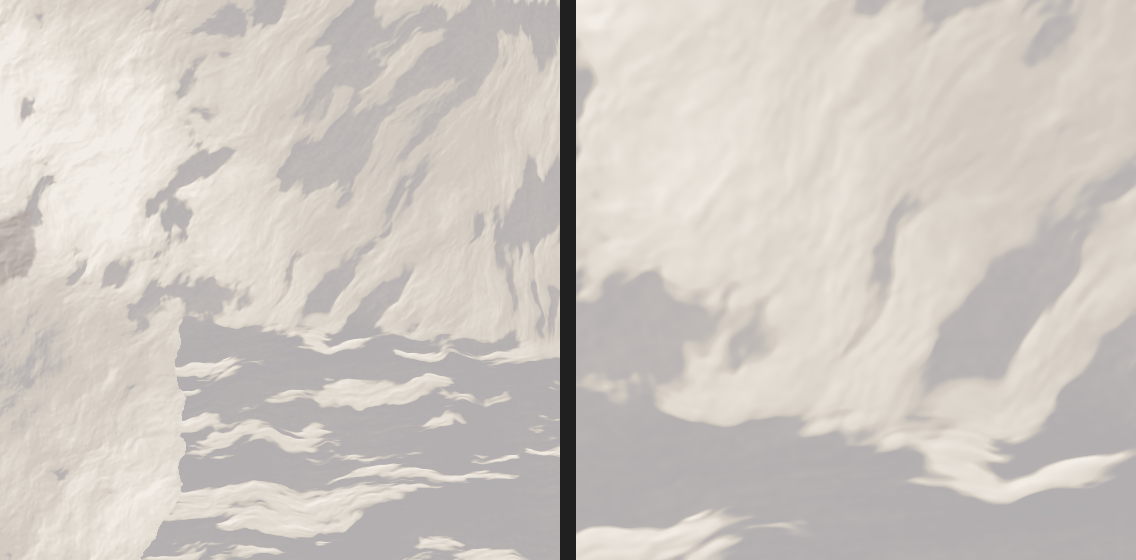
Left, the full canvas; right, a detail of the centre.
Write a WebGL 2 fragment shader that draws this texture.

```glsl
#version 300 es
precision highp float;

uniform vec2 u_resolution;
out vec4 fragColor;

float hash(vec2 p) {
    return fract(sin(dot(p, vec2(127.1, 311.7))) * 43758.5453);
}

float noise(vec2 p) {
    vec2 i = floor(p), f = fract(p);
    f = f * f * (3.0 - 2.0 * f);
    return mix(mix(hash(i), hash(i + vec2(1, 0)), f.x),
               mix(hash(i + vec2(0, 1)), hash(i + vec2(1, 1)), f.x), f.y);
}

float fbm(vec2 p) {
    float sum = 0.0, amp = 0.53;
    for (int i = 0; i < 4; i++) {
        sum += amp * noise(p);
        p = p * 2.03 + vec2(17.3, 9.1);
        amp *= 0.5;
    }
    return sum;
}

// Coordinates whose x axis points along the given angle
vec2 along(vec2 p, float angle) {
    float c = cos(angle), s = sin(angle);
    return vec2(c * p.x + s * p.y, c * p.y - s * p.x);
}

float blob(vec2 p, vec2 center, vec2 radius, float angle) {
    vec2 q = along(p - center, angle) / radius;
    return exp(-dot(q, q));
}

// Shaded wall in the lower right, with a ragged left edge
float wallMask(vec2 p) {
    float edge = 0.32 - 0.06 * (1.0 - smoothstep(0.0, 0.12, p.y)) + 0.04 * (fbm(p * 24.0) - 0.5);
    float top = 0.42 + 0.05 * (fbm(p * 12.0 + 5.0) - 0.5) - 0.04 * smoothstep(0.6, 1.0, p.x);
    return smoothstep(-0.004, 0.004, p.x - edge) * (1.0 - smoothstep(-0.03, 0.03, p.y - top));
}

// Rock height: rubble, diagonal ridges, upright flutes and level strata
float rockHeight(vec2 p, float wall) {
    vec2 w = p + 0.06 * (vec2(fbm(p * 9.0), fbm(p * 9.0 + 31.0)) - 0.5);
    float rubble = fbm(along(w, 0.9) * vec2(15.0, 24.0));
    float ridges = fbm(along(w, 0.85) * vec2(9.0, 25.0));
    float flutes = fbm(along(w, 1.5) * vec2(8.0, 32.0));
    float strata = fbm(along(w, 0.07) * vec2(9.0, 36.0) + 4.0);
    float h = mix(ridges, flutes, 0.8 * smoothstep(0.74, 0.92, p.x));
    h = mix(rubble, h, smoothstep(0.28, 0.62, p.x));
    return mix(h, strata, wall);
}

// Large-scale tendency to lie in shadow
float shadeBias(vec2 p, float wall) {
    float upper = -0.15 - 0.12 * (1.0 - smoothstep(0.2, 0.4, p.x));
    upper += 0.34 * blob(p, vec2(0.6, 0.71), vec2(0.1, 0.045), 0.6);
    upper += 0.38 * blob(p, vec2(0.86, 0.96), vec2(0.17, 0.05), 0.1);
    upper += 0.32 * blob(p, vec2(0.77, 0.875), vec2(0.13, 0.03), 0.15);
    upper += 0.42 * blob(p, vec2(0.98, 0.64), vec2(0.11, 0.055), 0.65);
    upper += 0.3 * blob(p, vec2(0.49, 0.96), vec2(0.035, 0.09), 0.0);
    upper += 0.3 * blob(p, vec2(0.36, 0.69), vec2(0.06, 0.03), 0.9);
    upper += 0.33 * blob(p, vec2(0.15, 0.53), vec2(0.13, 0.045), -0.5);
    upper += 0.2 * blob(p, vec2(0.56, 0.47), vec2(0.25, 0.055), 0.1);
    upper -= 0.35 * blob(p, vec2(0.47, 0.61), vec2(0.028, 0.18), 0.0);

    float lower = 0.12 + 0.16 * blob(p, vec2(0.46, 0.37), vec2(0.2, 0.035), 0.0);
    lower += 0.18 * blob(p, vec2(0.95, 0.14), vec2(0.2, 0.12), 0.0);
    lower -= 0.14 * blob(p, vec2(0.62, 0.295), vec2(0.3, 0.025), 0.03);
    lower -= 0.14 * blob(p, vec2(0.97, 0.33), vec2(0.16, 0.05), 0.15);
    lower -= 0.1 * blob(p, vec2(0.52, 0.11), vec2(0.22, 0.07), 0.05);
    lower -= 0.16 * blob(p, vec2(0.65, 0.0), vec2(0.35, 0.025), 0.0);
    return mix(upper, lower, wall);
}

// Tone of sunlit rock, from beige to chalk white
float sunTone(vec2 p, float wall) {
    float tone = 0.53 + 0.18 * (fbm(p * 5.0) - 0.5);
    tone += 0.38 * blob(p, vec2(0.2, 0.68), vec2(0.2, 0.26), 0.2);
    tone += 0.34 * blob(p, vec2(0.0, 0.82), vec2(0.1, 0.22), 0.0);
    tone += 0.14 * blob(p, vec2(0.47, 0.55), vec2(0.09, 0.15), 0.0);
    tone += 0.1 * blob(p, vec2(0.95, 0.75), vec2(0.14, 0.2), 0.0);
    tone -= 0.16 * blob(p, vec2(0.75, 0.78), vec2(0.13, 0.14), 0.8);
    tone -= 0.2 * blob(p, vec2(0.08, 0.36), vec2(0.2, 0.13), 0.0);
    tone += 0.27 * blob(p, vec2(0.22, 0.08), vec2(0.16, 0.22), -0.4);
    return mix(tone, 0.66, wall);
}

void main() {
    vec2 p = gl_FragCoord.xy / u_resolution;
    float wall = wallMask(p);
    float h = rockHeight(p, wall);
    float relief = h - rockHeight(p + vec2(-0.003, 0.003), wall);

    // Sun and shadow
    float shade = smoothstep(-0.045, 0.045, shadeBias(p, wall) + 0.5 - h);
    float sunlit = sunTone(p, wall) + 1.5 * relief + 0.45 * (h - 0.5);
    float shaded = mix(0.16, 0.05, wall) + 0.4 * relief + 0.16 * (fbm(p * 7.0 + 12.0) - 0.5);
    float tone = clamp(mix(sunlit, shaded, shade) + 0.05 * (noise(p * 190.0) - 0.5), 0.0, 1.0);

    vec3 color = mix(vec3(0.70, 0.685, 0.69), vec3(0.83, 0.80, 0.76), smoothstep(0.0, 0.5, tone));
    color = mix(color, vec3(0.95, 0.93, 0.90), clamp(tone * 2.0 - 1.0, 0.0, 1.0));

    // Brown outcrop at the left edge
    vec2 d = abs(p - vec2(0.0, 0.56)) - vec2(0.055, 0.06);
    float outcrop = max(d.x, d.y) + 0.06 * (fbm(p * 20.0) - 0.5);
    vec3 brown = vec3(0.71, 0.67, 0.65) + 0.8 * relief;
    color = mix(color, brown, 0.85 * (1.0 - smoothstep(-0.006, 0.006, outcrop)));

    fragColor = vec4(color, 1.0);
}
```
